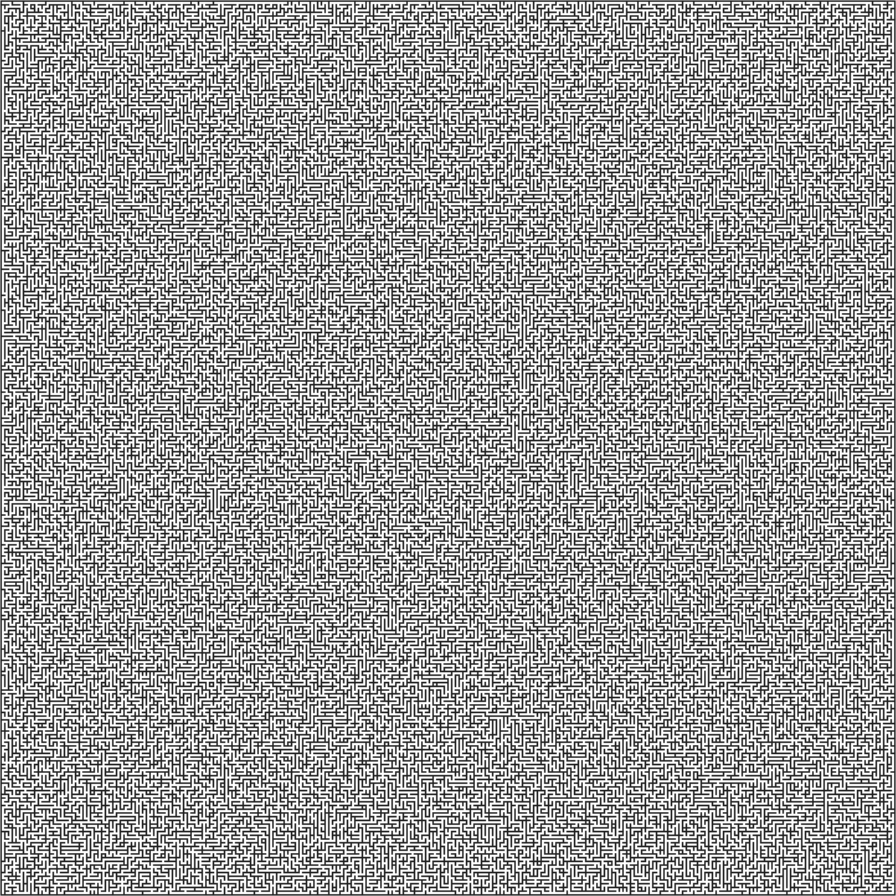
Write a Shadertoy shader that draws this pattern.

```glsl
// A fine rectilinear maze of dark walls on white, closed by a thin border.

const int   CELLS       = 240;               // cells along each side
const float MARGIN      = 0.3;               // white rim, in cells
const float WALL_WIDTH  = 0.42;              // wall thickness, in cells
const float SOFTNESS    = 1.32;              // filter width, in screen samples
const float RANDOMNESS  = 3.0;               // freedom of the second set of walls
const vec3  WALL_COLOR  = vec3(0.12);
const vec3  FLOOR_COLOR = vec3(1.0);

// Unit steps, counterclockwise from east.
const ivec2 STEP[4] = ivec2[4](ivec2(1, 0), ivec2(0, 1), ivec2(-1, 0), ivec2(0, -1));

int opposite(int direction) {
    return (direction + 2) & 3;
}

uint hash(ivec2 post, int salt) {
    uint h = uint(post.x) * 73856093u ^ uint(post.y) * 19349663u ^ uint(salt) * 83492791u;
    h = (h ^ (h >> 16)) * 0x7feb352du;
    h = (h ^ (h >> 15)) * 0x846ca68bu;
    return h ^ (h >> 16);
}

int randomDirection(ivec2 post) {
    return int(hash(post, 7) >> 30);
}

// Direction in which a post grows its wall; -1 for posts on the border.
int wallDirection(ivec2 post) {
    if (min(post.x, post.y) <= 0 || max(post.x, post.y) >= CELLS) return -1;
    if (((post.x + post.y) & 1) == 0) return randomDirection(post);

    // Odd posts look at their even neighbors and prefer the emptiest cells.
    int near[4];
    for (int k = 0; k < 4; k++) near[k] = randomDirection(post + STEP[k]);

    int best = 0;
    float lowest = 100.0;
    for (int k = 0; k < 4; k++) {
        float crowding = RANDOMNESS * float(hash(post, 11 + k) >> 8) / 16777216.0;
        if (near[k] == opposite(k)) crowding += 10.0;     // edge already built
        if (((near[k] ^ k) & 1) == 1) crowding += 1.0;
        for (int turn = 1; turn < 4; turn += 2) {
            int side = (k + turn) & 3;
            if (near[side] == opposite(side) || near[side] == k) crowding += 1.0;
        }
        if (crowding < lowest) {
            lowest = crowding;
            best = k;
        }
    }
    return best;
}

// True for a border post whose neighbor lies on the same side of the frame.
bool onBorder(ivec2 a, ivec2 b) {
    if (min(b.x, b.y) < 0 || max(b.x, b.y) > CELLS) return false;
    return (a.x == b.x && (a.x == 0 || a.x == CELLS))
        || (a.y == b.y && (a.y == 0 || a.y == CELLS));
}

// Share of a square of the given width around p that a rectangle covers.
float boxCoverage(vec2 p, float width, vec2 low, vec2 high) {
    vec2 overlap = min(p + 0.5 * width, high) - max(p - 0.5 * width, low);
    overlap = max(overlap, 0.0) / width;
    return overlap.x * overlap.y;
}

void mainImage(out vec4 fragColor, in vec2 fragCoord) {
    float side = min(iResolution.x, iResolution.y);
    float scale = (float(CELLS) + 2.0 * MARGIN) / side;
    vec2 p = (fragCoord - 0.5 * (iResolution.xy - side)) * scale - MARGIN;
    float filterWidth = SOFTNESS * scale;
    float halfWall = 0.5 * WALL_WIDTH;

    // The nearest post.
    ivec2 post = clamp(ivec2(floor(p + 0.5)), ivec2(0), ivec2(CELLS));
    int grows = wallDirection(post);
    vec2 q = p - vec2(post);
    float wall = boxCoverage(q, filterWidth, vec2(-halfWall), vec2(halfWall));

    // Its four possible arms, each grown from either end.
    for (int k = 0; k < 4; k++) {
        ivec2 next = post + STEP[k];
        if (grows == k || wallDirection(next) == opposite(k) || onBorder(post, next)) {
            vec2 along = vec2(STEP[k]);
            vec2 halfWidth = halfWall * (1.0 - abs(along));
            vec2 start = along * halfWall;
            wall += boxCoverage(q, filterWidth, min(start, along) - halfWidth,
                                max(start, along) + halfWidth);
        }
    }

    fragColor = vec4(mix(FLOOR_COLOR, WALL_COLOR, clamp(wall, 0.0, 1.0)), 1.0);
}
```
